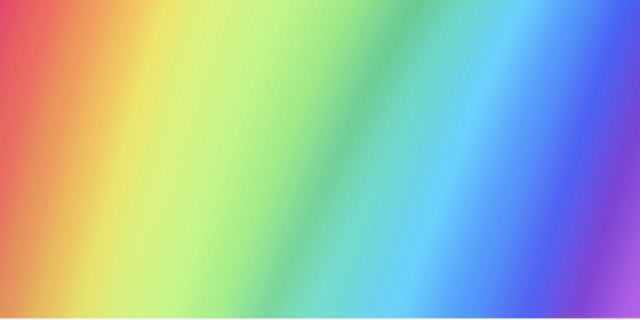
This background is drawn by a Shadertoy shader. Its source:

```glsl
// A soft slanted rainbow running from red at the left to lilac at the lower right.
// Each colour stop is a leaning line with its own top and bottom position;
// layered sines add a faint weave, and a thin pale rim closes the base.

const int STOPS = 15;

// Colour stops from left to right
const vec3 HUES[STOPS] = vec3[](
    vec3(0.89, 0.28, 0.42), vec3(0.93, 0.43, 0.38), vec3(0.94, 0.60, 0.37),
    vec3(0.95, 0.77, 0.38), vec3(0.93, 0.90, 0.43), vec3(0.86, 0.95, 0.51),
    vec3(0.77, 0.96, 0.54), vec3(0.64, 0.92, 0.53), vec3(0.41, 0.79, 0.58),
    vec3(0.43, 0.84, 0.79), vec3(0.42, 0.82, 0.99), vec3(0.32, 0.59, 0.98),
    vec3(0.28, 0.38, 0.95), vec3(0.45, 0.27, 0.83), vec3(0.64, 0.38, 0.90));

// Horizontal place of each stop: x at the top edge, y at the bottom edge
const vec2 LINES[STOPS] = vec2[](
    vec2(0.000, -0.170), vec2(0.080, -0.060), vec2(0.145, 0.005),
    vec2(0.215, 0.070), vec2(0.265, 0.125), vec2(0.340, 0.185),
    vec2(0.440, 0.265), vec2(0.535, 0.325), vec2(0.655, 0.415),
    vec2(0.735, 0.490), vec2(0.820, 0.615), vec2(0.910, 0.730),
    vec2(0.985, 0.825), vec2(1.070, 0.900), vec2(1.170, 0.985));

// Place of a stop at a given depth below the top edge, with a slight bow
float stopX(int i, float depth) {
    return mix(LINES[i].x, LINES[i].y, pow(depth, 0.9));
}

vec3 slantedRainbow(float x, float depth) {
    vec3 colour = HUES[0];
    for (int i = 1; i < STOPS; i++) {
        float left = stopX(i - 1, depth);
        float right = stopX(i, depth);
        float t = clamp((x - left) / (right - left), 0.0, 1.0);
        // Half-eased ramp avoids visible creases between stops
        t = mix(t, smoothstep(0.0, 1.0, t), 0.3);
        colour = mix(colour, HUES[i], t);
    }
    return colour;
}

// Fine weave of mostly upright threads, roughly -1 to 1
float weave(vec2 p) {
    float sum = 0.0;
    for (int i = 0; i < 3; i++) {
        float f = 130.0 + 90.0 * float(i);
        sum += sin(p.x * f + 2.0 * sin(p.y * 11.0 + float(i))) * cos(p.y * f * 0.4);
    }
    return sum / 3.0;
}

void mainImage(out vec4 fragColor, in vec2 fragCoord) {
    vec2 uv = fragCoord / iResolution.xy;
    float depth = clamp(1.0 - uv.y, 0.0, 1.0);
    vec3 colour = slantedRainbow(uv.x, depth);

    // Warm side dulls and the green band pales toward the base
    float warm = 1.0 - smoothstep(0.0, 0.3, uv.x);
    float green = exp(-pow((uv.x - stopX(8, depth)) / 0.09, 2.0));
    colour -= depth * warm * vec3(0.05, 0.02, 0.0);
    colour += depth * green * vec3(0.07, 0.05, 0.04);

    // Violet side warms slightly toward the base
    colour.r += 0.06 * depth * smoothstep(0.7, 0.9, uv.x);

    // Faint weave over the whole field
    colour += 0.006 * weave(vec2(uv.x * 2.0, uv.y));

    // Pale rim along the base, with an edge one pixel soft
    float pixel = 1.0 / iResolution.y;
    float rim = 1.0 - smoothstep(-0.5 * pixel, 0.5 * pixel, uv.y - 0.005);
    colour = mix(colour, vec3(0.97), rim);

    fragColor = vec4(clamp(colour, 0.0, 1.0), 1.0);
}
```
